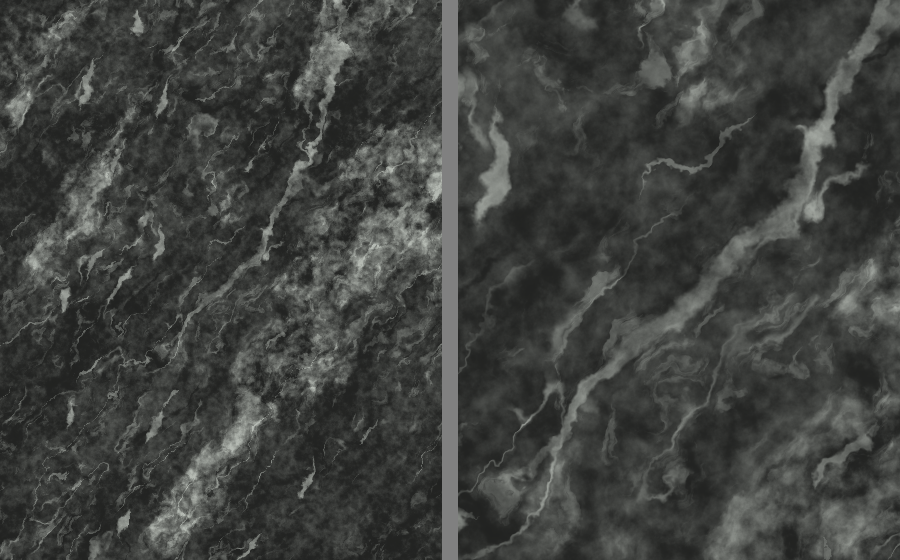
Left: the whole. Right: its middle third, enlarged.
Give the GLSL for this texture, as a Shadertoy shader.

```glsl
// Dark grey marble with pale brecciated clouds, diagonal veins and bright shards.

float hash(vec2 p) {
    vec3 q = fract(p.xyx * 0.1031);
    q += dot(q, q.yzx + 33.33);
    return fract((q.x + q.y) * q.z);
}

vec2 hash2(vec2 p) { return vec2(hash(p), hash(p + 57.3)); }

float noise(vec2 p) {
    vec2 i = floor(p), f = fract(p);
    f = f * f * (3.0 - 2.0 * f);
    return mix(mix(hash(i), hash(i + vec2(1, 0)), f.x),
               mix(hash(i + vec2(0, 1)), hash(i + 1.0), f.x), f.y);
}

// Layered noise, centred on zero.
float fbm(vec2 p) {
    float sum = 0.0, amp = 0.5;
    for (int i = 0; i < 5; i++) {
        sum += amp * (noise(p) - 0.5);
        p = mat2(1.6, 1.2, -1.2, 1.6) * p + 11.7;
        amp *= 0.55;
    }
    return sum;
}

// Coordinates along and across the diagonal grain.
vec2 alongGrain(vec2 p) { return vec2(dot(p, vec2(0.6, 0.8)), dot(p, vec2(0.8, -0.6))); }

// Broken stone fragments: x = gap to the border, y = random tone.
vec2 fragments(vec2 p) {
    vec2 cell = floor(p);
    float nearest = 9.0, second = 9.0, tone = 0.0;
    for (int k = 0; k < 9; k++) {
        vec2 id = cell + vec2(k % 3 - 1, k / 3 - 1);
        float d = length(id + hash2(id) - p);
        if (d < nearest) {
            second = nearest;
            nearest = d;
            tone = hash(id + 8.1);
        } else second = min(second, d);
    }
    return vec2(second - nearest, tone);
}

// Short broken threads along a level line of the noise.
float thread(vec2 p, float width) {
    float level = noise(p) + 0.35 * noise(p * 2.3 + 5.0) - 0.675;
    return (1.0 - smoothstep(0.0, width, abs(level))) * smoothstep(0.5, 0.72, noise(p * 1.3 + 31.0));
}

// Scattered ragged spindles, one chance per cell.
float shards(vec2 g, float chance) {
    vec2 size = vec2(0.08, 0.045), cell = floor(g / size);
    float cover = 0.0;
    for (int k = 0; k < 9; k++) {
        vec2 id = cell + vec2(k % 3 - 1, k / 3 - 1);
        vec2 rnd = hash2(id + 3.7);
        vec2 d = g - (id + 0.2 + 0.6 * hash2(id)) * size;
        d.y += (rnd.x - 0.5) * 0.9 * d.x;
        d /= vec2(mix(0.012, 0.055, rnd.y), mix(0.003, 0.012, rnd.x * rnd.x));
        float body = 1.0 - smoothstep(0.4, 1.0, abs(d.y) + d.x * d.x);
        cover = max(cover, body * step(hash(id + 19.0), chance) * mix(0.55, 1.0, rnd.x));
    }
    return cover;
}

// Pale clouds: centre, then radius along and across the grain.
float clouds(vec2 p) {
    vec4 patches[7] = vec4[7](
        vec4(0.70, 0.66, 0.17, 0.12), vec4(0.60, 0.51, 0.14, 0.10),
        vec4(0.50, 0.33, 0.13, 0.07), vec4(0.35, 0.10, 0.17, 0.05),
        vec4(0.63, 0.95, 0.11, 0.04), vec4(0.05, 0.88, 0.14, 0.07),
        vec4(0.14, 0.63, 0.17, 0.04));
    float sum = 0.0;
    for (int i = 0; i < 7; i++) {
        vec2 d = alongGrain(p - patches[i].xy) / patches[i].zw;
        sum += exp(-dot(d, d));
    }
    return sum * mix(0.7, 1.0, smoothstep(0.15, 0.35, p.x));
}

void mainImage(out vec4 fragColor, in vec2 fragCoord) {
    vec2 p = fragCoord / iResolution.y;
    vec2 bend = vec2(fbm(p * 9.0), fbm(p * 9.0 + 40.0));
    vec2 ragged = vec2(fbm(p * 42.0 + 7.0), fbm(p * 42.0 + 71.0));
    vec2 w = p + 0.06 * bend + 0.026 * ragged;
    vec2 g = alongGrain(w);

    // Dark mottled ground with fine grain and pale flecks.
    float mottle = fbm(g * vec2(24, 42));
    float speckle = fbm(p * 115.0);
    float flecks = smoothstep(0.08, 0.28, fbm(g * vec2(38, 85) + 13.0));
    float tone = 0.183 + 0.18 * fbm(g * vec2(5, 9)) + 0.20 * mottle + 0.22 * speckle;
    tone += 0.17 * flecks * smoothstep(0.3, 0.7, noise(g * vec2(7, 12) + 3.0));

    // Clouds of fragments with dark seams.
    float cloud = smoothstep(0.32, 0.80, clouds(w) + 1.5 * fbm(g * vec2(8, 15) + 23.0) + 0.6 * mottle);
    vec2 chunk = fragments(g * vec2(8, 13) + 0.8 * ragged);
    float glow = smoothstep(-0.02, 0.22, fbm(g * vec2(9, 14) + 77.0));
    float chunkTone = 0.09 + 0.20 * chunk.y * chunk.y + 0.17 * glow + 0.38 * mottle + 0.18 * speckle;
    tone += cloud * chunkTone * mix(0.6, 1.0, smoothstep(0.0, 0.18, chunk.x));

    // Hairline veins, pale and dark.
    float hair = thread(g * vec2(6, 19), 0.035) + 0.9 * thread(g * vec2(12, 38) + 60.0, 0.08);
    tone += 0.16 * hair * (0.4 + 1.6 * noise(p * 60.0));
    tone -= 0.07 * thread(g * vec2(9, 20) + 90.0, 0.06);

    // Bright shards, densest in the left band.
    float band = exp(-pow((p.x - 0.10 - 0.16 * p.y) / 0.14, 2.0));
    float shard = shards(alongGrain(p + 0.04 * bend + 0.03 * ragged), 0.09 + 0.30 * band);
    tone = mix(tone, 0.58 + 0.45 * mottle + 0.2 * speckle, 0.9 * shard);

    // Main curved vein and a fainter strand beside its upper part.
    float path = 0.605 - 0.285 * pow(max(1.0 - p.y, 0.0) / 0.6, 2.2);
    for (int i = 0; i < 2; i++) {
        float strand = float(i);
        float sway = 0.05 * bend.x + 0.028 * ragged.x + strand * 0.09 * (noise(vec2(p.y * 9.0, 4.0)) - 0.3);
        float width = mix(0.003, 0.010, noise(vec2(p.y * 17.0, 8.0 + strand))) * (1.0 - 0.4 * strand);
        float line = 1.0 - smoothstep(0.4 * width, width, 0.78 * abs(p.x - path + sway));
        line *= smoothstep(0.36, 0.43, p.y - 0.25 * strand) * (1.0 - 0.35 * strand);
        tone = mix(tone, 0.50 + 0.6 * mottle + 0.3 * speckle, 0.85 * line);
    }

    // Soft floor keeps the darkest stone from going black.
    tone = 0.5 * (tone + 0.13 + sqrt(pow(abs(tone - 0.13), 2.0) + 0.0012));
    fragColor = vec4(min(tone, 0.72) * vec3(0.985, 1.015, 0.975), 1.0);
}
```
